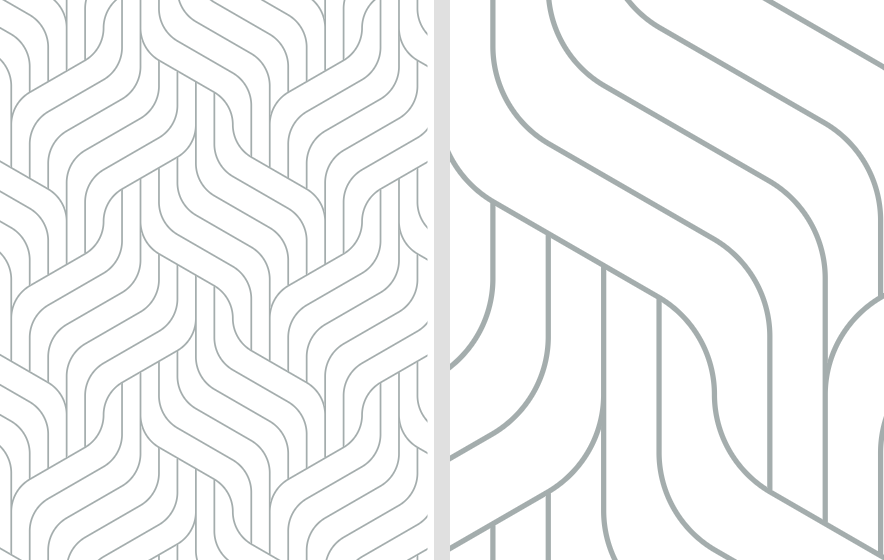
Left, the full canvas; right, a detail of the centre.
Write a WebGL 2 fragment shader that draws this pattern.

```glsl
#version 300 es
precision highp float;
// Woven bands of thin grey lines on white: S-curves built from two 60 degree
// arcs and a 30 degree slope, continued by upright lines that tuck under the
// neighbouring band. A mirrored, half-dropped copy completes the weave.

uniform vec2 u_resolution;
out vec4 fragColor;

const vec3 PAPER = vec3(1.0);
const vec3 INK = vec3(0.645, 0.68, 0.68);

// Lengths below are in columns, the spacing between upright lines.
const float COLUMN = 0.03297;        // column width / canvas height
const vec2 ORIGIN = vec2(0.0201, 0.7773);  // in canvas heights
const float PRINT_WIDTH = 0.985;     // printed share of the canvas width
const float HALF_LINE = 0.0475;
const float PERIOD_X = 14.0;
const float STEP = 1.048;            // drop from one column to the next
const float PERIOD_Y = 10.0 * STEP;
const float ROOT3 = 1.7320508;
const vec2 SLOPE = vec2(0.5 * ROOT3, 0.5);
const vec2 HALF_S = vec2(2.5, 2.5 * STEP);
const float RADIUS = ROOT3 * HALF_S.y - HALF_S.x;

// Wrap a coordinate into one period centred on zero.
float wrapCentred(float v, float period) {
    return mod(v + 0.5 * period, period) - 0.5 * period;
}

// Distance to an S-curve centred at the origin, rising to the right.
float sCurve(vec2 p) {
    if (dot(p, SLOPE) < 0.0) p = -p;
    float slopeLength = 2.0 * (HALF_S.y - SLOPE.x * RADIUS);
    float d = length(p - SLOPE * clamp(dot(p, SLOPE), 0.0, slopeLength));
    vec2 q = p - vec2(HALF_S.x - RADIUS, HALF_S.y);
    bool inArc = q.y <= 0.0 && ROOT3 * q.x + q.y >= 0.0;
    return inArc ? min(d, abs(length(q) - RADIUS)) : d;
}

// Distance to an upright line, repeated vertically.
float upright(vec2 p, float x, float y0, float y1) {
    float y = wrapCentred(p.y - 0.5 * (y0 + y1), PERIOD_Y);
    return length(vec2(p.x - x, max(abs(y) - 0.5 * (y1 - y0), 0.0)));
}

// Distance to one stack of bands, ten columns wide.
float bandStack(vec2 p) {
    p.x = mod(p.x + 2.0, PERIOD_X) - 2.0;
    float d = 1e3;
    for (int i = 0; i <= 5; i++) {
        float m = float(i);
        vec2 s = p - vec2(m + HALF_S.x, HALF_S.y - m * STEP);
        s.y = wrapCentred(s.y, PERIOD_Y);
        d = min(d, sCurve(s));
    }

    // Heights of a band edge one and two columns from its end.
    float rise1 = sqrt(2.0 * RADIUS - 1.0);
    float rise2 = HALF_S.y - (HALF_S.x - 2.0) / ROOT3;

    // The uprights are symmetric under a half turn about the stack centre.
    vec2 turned = vec2(10.0 - p.x, -p.y);
    for (int i = 1; i <= 4; i++) {
        float m = float(i);
        float rise = i % 2 == 1 ? rise1 : rise2;
        float top = 5.0 * STEP + (i < 3 ? rise : -rise);
        float base = (5.0 - m) * STEP;
        d = min(d, upright(p, 5.0 + m, base, top));
        d = min(d, upright(turned, 5.0 + m, base, top));
    }
    return d;
}

void main() {
    vec2 p = (gl_FragCoord.xy / u_resolution.y - ORIGIN) / COLUMN;
    float pixel = 1.0 / (COLUMN * u_resolution.y);

    // Rising bands and their mirrored, half-dropped partners.
    vec2 mirrored = vec2(17.0 - p.x, p.y + 0.5 * PERIOD_Y);
    float d = min(bandStack(p), bandStack(mirrored));
    float ink = clamp((HALF_LINE - d) / pixel + 0.5, 0.0, 1.0);

    // Blank margin on the right.
    float edge = PRINT_WIDTH * u_resolution.x - gl_FragCoord.x;
    ink *= clamp(edge + 0.5, 0.0, 1.0);

    fragColor = vec4(mix(PAPER, INK, ink), 1.0);
}
```
